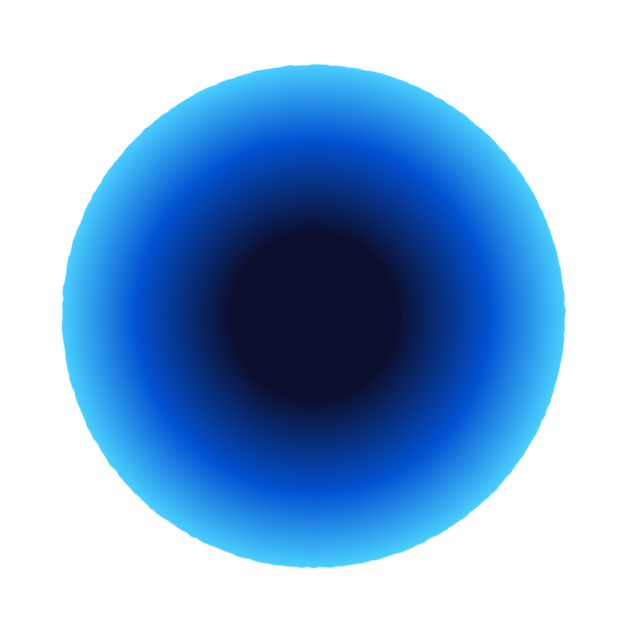
Write a Shadertoy shader that draws this background.

```glsl
// A soft radial disc on white: a flat navy core that blends through deep blue
// to a bright cyan rim. Two linear ramps over the radius give the colour, and
// value noise makes the antialiased rim slightly ragged.

// Lengths are in units of the canvas height, the centre in canvas fractions
const vec2 CENTER = vec2(0.4915, 0.5060);
const float CORE_RADIUS = 0.129;
const float BLUE_RADIUS = 0.276;
const float DISC_RADIUS = 0.393;
const float RIM_ROUGHNESS = 0.0022;
const float RIM_FREQUENCY = 110.0;
const float RIM_SOFTNESS = 0.0015;

const vec3 NAVY = vec3(0.045, 0.055, 0.175);
const vec3 BLUE = vec3(0.008, 0.320, 0.820);
const vec3 CYAN = vec3(0.290, 0.810, 1.000);
const vec3 PAPER = vec3(1.0);

float hash(vec2 cell) {
    vec3 p = fract(cell.xyx * 0.1031);
    p += dot(p, p.yzx + 33.33);
    return fract((p.x + p.y) * p.z);
}

float valueNoise(vec2 p) {
    vec2 cell = floor(p);
    vec2 t = fract(p);
    t = t * t * (3.0 - 2.0 * t);
    float low = mix(hash(cell), hash(cell + vec2(1.0, 0.0)), t.x);
    float high = mix(hash(cell + vec2(0.0, 1.0)), hash(cell + vec2(1.0)), t.x);
    return mix(low, high, t.y);
}

float ramp(float from, float to, float x) {
    return clamp((x - from) / (to - from), 0.0, 1.0);
}

vec3 discColor(float radius) {
    vec3 inner = mix(NAVY, BLUE, ramp(CORE_RADIUS, BLUE_RADIUS, radius));
    return mix(inner, CYAN, ramp(BLUE_RADIUS, DISC_RADIUS, radius));
}

void mainImage(out vec4 fragColor, in vec2 fragCoord) {
    vec2 p = (fragCoord - CENTER * iResolution.xy) / iResolution.y;
    float radius = length(p);

    // Ragged rim
    float wobble = valueNoise((p + 1.0) * RIM_FREQUENCY) - 0.5;
    float edgeDistance = radius - DISC_RADIUS - RIM_ROUGHNESS * wobble;
    float softness = max(RIM_SOFTNESS, 1.0 / iResolution.y);
    float coverage = 1.0 - smoothstep(-softness, softness, edgeDistance);

    fragColor = vec4(mix(PAPER, discColor(radius), coverage), 1.0);
}
```
